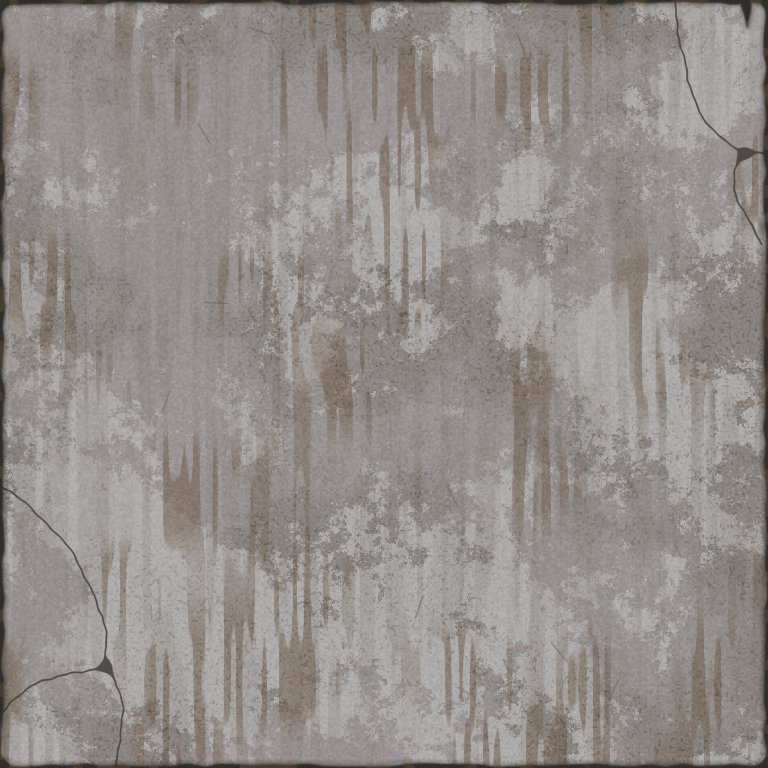
A Shadertoy shader for this texture:

```glsl
float hash(vec2 p) {
    vec3 q = fract(vec3(p.xyx) * 0.1031);
    q += dot(q, q.yzx + 33.33);
    return fract((q.x + q.y) * q.z);
}

float valueNoise(vec2 p) {
    vec2 i = floor(p), f = fract(p);
    f = f * f * (3.0 - 2.0 * f);
    return mix(mix(hash(i), hash(i + vec2(1, 0)), f.x),
               mix(hash(i + vec2(0, 1)), hash(i + vec2(1, 1)), f.x), f.y);
}

float fractalNoise(vec2 p, float gain) {
    float sum = 0.0, total = 0.0, weight = 1.0;
    for (int i = 0; i < 7; i++) {
        sum += weight * valueNoise(p);
        total += weight;
        weight *= gain;
        p = mat2(1.6, 1.2, -1.2, 1.6) * p + 17.3;
    }
    return sum / total;
}

// Distance to the nearest jittered cell point
float cellular(vec2 p) {
    vec2 cell = floor(p);
    float nearest = 2.0;
    for (int y = -1; y <= 1; y++)
    for (int x = -1; x <= 1; x++) {
        vec2 c = cell + vec2(x, y);
        nearest = min(nearest, length(c + vec2(hash(c), hash(c + 71.7)) - p));
    }
    return nearest;
}

vec2 sineWobble(vec2 p) {
    return sin(p.yx * 60.0 + vec2(0.0, 2.0)) * 0.5
         + sin(p.yx * 137.0 + p * 40.0) * 0.3 + sin(p.yx * 310.0) * 0.15;
}

float segment(vec2 p, vec2 a, vec2 b) {
    vec2 d = b - a;
    return length(p - a - d * clamp(dot(p - a, d) / dot(d, d), 0.0, 1.0));
}

// Quadratic curve walked in short straight steps
float curve(vec2 p, vec2 a, vec2 b, vec2 c) {
    float dist = 1.0;
    vec2 last = a;
    for (int i = 1; i <= 8; i++) {
        float t = float(i) / 8.0;
        vec2 next = mix(mix(a, b, t), mix(b, c, t), t);
        dist = min(dist, segment(p, last, next));
        last = next;
    }
    return dist;
}

// Smooth minimum, which opens a small web where cracks meet
float joinCracks(float a, float b) {
    float k = 0.016, h = max(k - abs(a - b), 0.0) / k;
    return min(a, b) - h * h * k * 0.25;
}

float streaks(vec2 p, vec2 density, float threshold) {
    return smoothstep(threshold, threshold + 0.12, valueNoise(p * density));
}

float scratches(vec2 p, float px) {
    float mask = 0.0;
    for (int i = 0; i < 12; i++) {
        float id = float(i);
        vec2 start = vec2(hash(vec2(id, 3.0)), hash(vec2(id, 8.0)));
        float angle = 6.283 * hash(vec2(id, 14.0));
        vec2 end = start + vec2(cos(angle), sin(angle)) * 0.03;
        mask = max(mask, 1.0 - smoothstep(0.0, 0.0006 + px, segment(p, start, end)));
    }
    return mask;
}

float cracks(vec2 p) {
    vec2 q = p + sineWobble(p) * 0.003;
    vec2 lowHub = vec2(0.139, 0.130), highHub = vec2(0.969, 0.800);
    float low = curve(q, vec2(0.0, 0.370), vec2(0.145, 0.268), lowHub);
    low = joinCracks(low, curve(q, lowHub, vec2(0.045, 0.125), vec2(0.0, 0.072)));
    low = joinCracks(low, curve(q, lowHub, vec2(0.170, 0.100), vec2(0.152, 0.0)));
    float high = curve(q, vec2(0.880, 1.0), vec2(0.888, 0.835), highHub);
    high = joinCracks(high, curve(q, highHub, vec2(0.985, 0.800), vec2(1.0, 0.796)));
    high = joinCracks(high, curve(q, highHub, vec2(0.935, 0.765), vec2(0.992, 0.680)));
    return min(low, high);
}

// Positive inside the worn slab
float slabEdge(vec2 p) {
    float radius = 0.014;
    vec2 q = abs(p - 0.5) - (0.4955 - radius);
    float box = length(max(q, 0.0)) + min(max(q.x, q.y), 0.0) - radius;
    float notch = segment(p, vec2(0.972, 1.0), vec2(0.973, 0.965)) - 0.18 * max(p.y - 0.955, 0.0);
    float wear = (valueNoise(p * 45.0) - 0.5) * 0.005 + sineWobble(p).x * 0.0008;
    return min(-box, notch) + wear;
}

void mainImage(out vec4 fragColor, in vec2 fragCoord) {
    vec2 p = fragCoord / iResolution.xy;
    float px = 1.0 / iResolution.y;
    vec3 concrete = vec3(0.602, 0.582, 0.578), paleCoat = vec3(0.695, 0.69, 0.685);
    vec3 grime = vec3(0.51, 0.485, 0.465), rust = vec3(0.43, 0.35, 0.275);
    vec3 gap = vec3(0.19, 0.18, 0.17), gapRust = vec3(0.33, 0.27, 0.20);

    // Cloudy grime and ragged pale coating
    float cloud = fractalNoise(p * 5.0 + 31.0, 0.6);
    vec3 color = mix(concrete, grime, 0.65 * smoothstep(0.46, 0.66, cloud));
    float coat = fractalNoise(p * 4.5 + 7.0, 0.74) + 0.35 * (fractalNoise(p * 80.0, 0.8) - 0.5);
    coat += 0.07 * (0.45 - p.x) + 0.03 * (abs(p.y - 0.5) - 0.25);
    float pale = smoothstep(0.505, 0.535, coat);
    float flakes = 1.0 - smoothstep(0.16, 0.26, cellular(p * 130.0));
    pale = max(pale, 0.7 * flakes * smoothstep(0.44, 0.51, coat));
    color = mix(color, paleCoat, pale * 0.88);

    // Vertical runs of dirt and rust
    float faint = streaks(p, vec2(95.0, 3.0), 0.5);
    float patches = smoothstep(0.42, 0.78, valueNoise(p * vec2(13.0, 8.0) + 5.0));
    float runs = streaks(p + 2.0, vec2(125.0, 9.0), 0.52);
    color = mix(color, grime, faint * 0.22);
    color = mix(color, rust, runs * (0.08 + 0.42 * patches));

    // Fine grain and dark pitting
    float grain = valueNoise(p * 390.0);
    color += (grain - 0.5) * 0.065;
    float pits = smoothstep(0.70, 0.85, valueNoise(p * 340.0 + 90.0));
    color -= pits * 0.07 * smoothstep(0.38, 0.62, cloud);

    // Scratches, cracks and the dark joint around the slab
    color = mix(color, grime * 0.75, 0.5 * scratches(p, px));
    float crackMask = 1.0 - smoothstep(0.0008 - 0.5 * px, 0.0008 + px, cracks(p));
    color = mix(color, vec3(0.27, 0.26, 0.25), crackMask * 0.9);
    float edge = slabEdge(p);
    color *= mix(0.78, 1.0, smoothstep(0.0, 0.008, edge));
    vec3 joint = mix(gap, gapRust, 0.6 * streaks(p, vec2(60.0), 0.62));
    color = mix(joint, color, smoothstep(-0.001 - px, 0.001 + px, edge));
    fragColor = vec4(color, 1.0);
}
```
